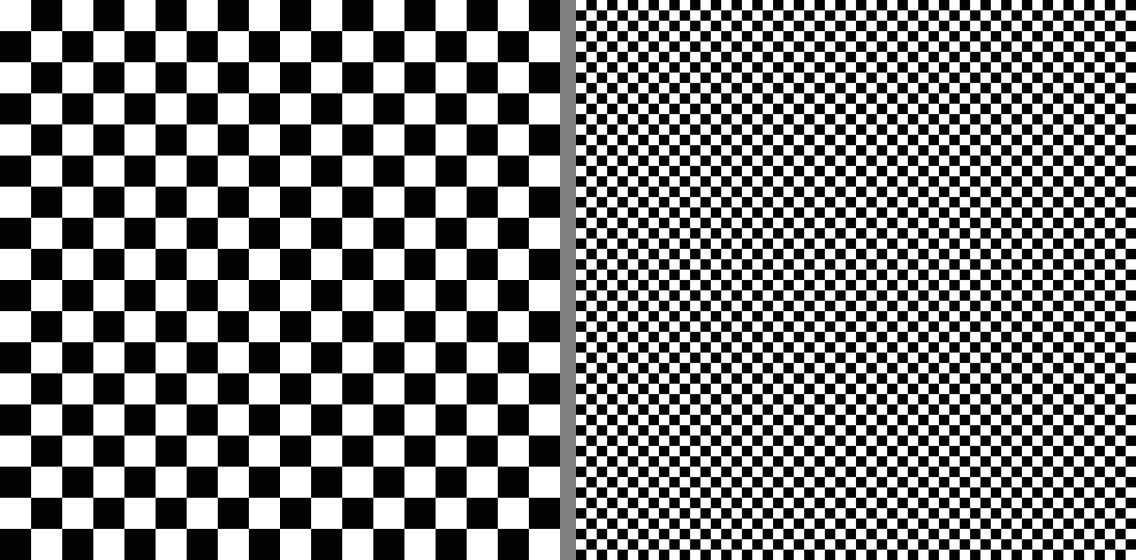
Left: one tile. Right: repeated 3 by 3.
Write a WebGL 2 fragment shader that draws this pattern.

```glsl
#version 300 es
precision highp float;
// Black and white checkerboard of 18 by 18 squares, black at the lower left.
// Each axis is a square wave smoothed over one pixel; the product of the two
// waves gives the checks. The even count of squares makes it tile.

uniform vec2 u_resolution;
out vec4 fragColor;

// Square wave of period 2, +1 on the first half and -1 on the second,
// averaged over a pixel of the given width.
vec2 smoothSquareWave(vec2 cell, vec2 pixelWidth) {
    vec2 signedEdgeDistance = abs(mod(cell - 0.5, 2.0) - 1.0) - 0.5;
    return clamp(signedEdgeDistance / (0.5 * pixelWidth), -1.0, 1.0);
}

void main() {
    vec2 uv = gl_FragCoord.xy / u_resolution;
    vec2 wave = smoothSquareWave(uv * 18.0, 18.0 / u_resolution);

    // Equal signs give a black square, opposite signs a white one.
    float blackCoverage = 0.5 + 0.5 * wave.x * wave.y;
    vec3 color = mix(vec3(1.0), vec3(0.01), blackCoverage);
    fragColor = vec4(color, 1.0);
}
```
